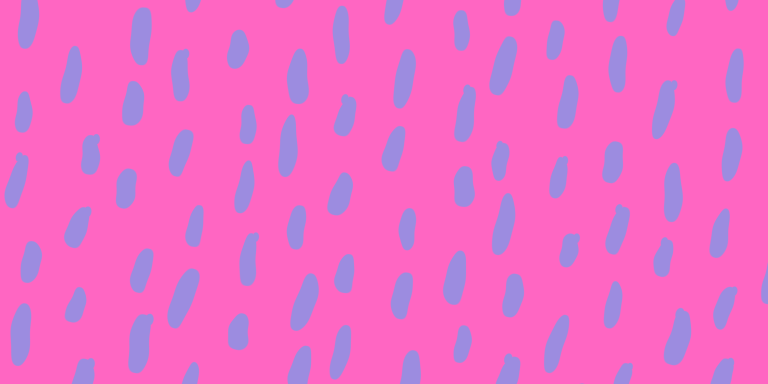
Reproduce this pattern procedurally as a WebGL 1 fragment shader.

```glsl
precision highp float;

uniform vec2 u_resolution;

const vec3 PINK = vec3(1.0, 0.40, 0.76);
const vec3 LAVENDER = vec3(0.61, 0.55, 0.88);
const vec2 CELL = vec2(0.14, 0.204);
const float FAR = 10.0;

float hash(vec2 cell, float seed) {
  vec3 p = fract(vec3(cell.xyx + seed * 7.31) * vec3(0.1031, 0.1030, 0.0973));
  p += dot(p, p.yzx + 33.33);
  return fract((p.x + p.y) * p.z);
}

float hashRange(vec2 cell, float seed, float low, float high) {
  return mix(low, high, hash(cell, seed));
}

// Approximate signed distance to a rounded oval
float ovalDistance(vec2 p, vec2 halfSize, float power) {
  vec2 q = p / halfSize;
  vec2 powered = pow(abs(q) + 1e-5, vec2(power));
  float radius = pow(powered.x + powered.y, 1.0 / power);
  float scale = (length(q) + 1e-4) / (length(q / halfSize) + 1e-4);
  return (radius - 1.0) * scale;
}

vec2 leanRight(vec2 p, float angle) {
  float s = sin(angle), c = cos(angle);
  return vec2(c * p.x - s * p.y, s * p.x + c * p.y);
}

// One dab: a tapered, gently bent oval, sometimes with a second tip
float dabDistance(vec2 p, vec2 halfSize, vec2 cell) {
  float along = clamp(p.y / halfSize.y, -1.3, 1.3);
  float phase = hashRange(cell, 1.0, 0.0, 6.28);
  float bend = 0.13 * sin(along * 2.4 + phase) + 0.05 * sin(along * 5.7 + phase * 2.0);
  float taper = 1.0 - along * hashRange(cell, 2.0, -0.08, 0.26);
  vec2 bent = vec2((p.x + bend * halfSize.x) / taper, p.y);
  float body = ovalDistance(bent, halfSize, hashRange(cell, 3.0, 2.1, 2.8));

  float side = hash(cell, 4.0) < 0.5 ? -1.0 : 1.0;
  vec2 tipCentre = vec2(side * 0.52 * halfSize.x, halfSize.y - 0.42 * halfSize.x);
  float tip = ovalDistance(p - tipCentre, halfSize.x * vec2(0.42, 0.6), 2.0);
  return hash(cell, 5.0) < 0.35 ? min(body, tip) : body;
}

// Place a dab inside its cell; long dabs move less so they stay apart
float cellDistance(vec2 p, vec2 cell, float columnShift) {
  float halfLength = hashRange(cell, 6.0, 0.044, 0.083);
  float halfWidth = hashRange(cell, 7.0, 0.019, 0.026) + 0.03 * (halfLength - 0.044);
  vec2 room = vec2(0.027, 0.5 * CELL.y - halfLength - 0.006);
  vec2 jitter = vec2(hash(cell, 8.0), hash(cell, 9.0)) * 2.0 - 1.0;
  vec2 centre = (cell + 0.5) * CELL + vec2(0.0, columnShift) + jitter * room;
  float lean = hashRange(cell, 10.0, 0.0, 0.2) + 0.14 * (1.0 - centre.y);
  return dabDistance(leanRight(p - centre, lean), vec2(halfWidth, halfLength), cell);
}

// Nearest dab among staggered columns
float patternDistance(vec2 p) {
  float nearest = FAR;
  float column = floor(p.x / CELL.x);
  for (int i = -1; i <= 1; i++) {
    float c = column + float(i);
    float drift = hashRange(vec2(c, 0.0), 11.0, -0.12, 0.12);
    float shift = (0.5 * mod(c, 2.0) + drift) * CELL.y;
    float row = floor((p.y - shift) / CELL.y);
    for (int j = -1; j <= 1; j++) {
      vec2 cell = vec2(c, row + float(j));
      nearest = min(nearest, cellDistance(p, cell, shift));
    }
  }
  return nearest;
}

void main() {
  vec2 p = gl_FragCoord.xy / u_resolution.y;
  float edge = 0.75 / u_resolution.y;
  float ink = 1.0 - smoothstep(-edge, edge, patternDistance(p));
  gl_FragColor = vec4(mix(PINK, LAVENDER, ink), 1.0);
}
```
